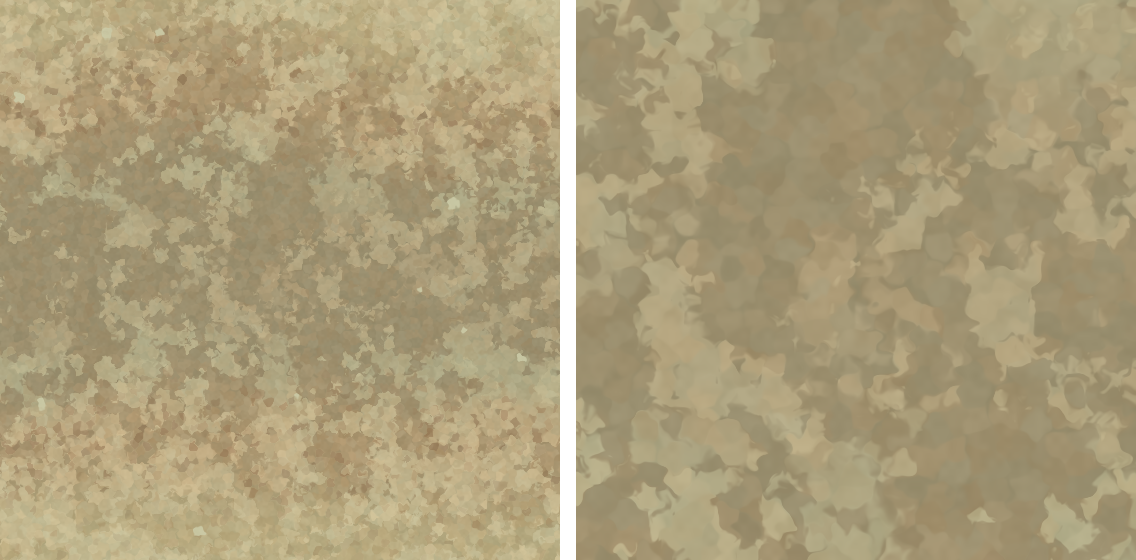
Left: the whole. Right: its middle third, enlarged.
Write a three.js fragment shader that draws this texture.

```glsl
// Weathered plaster: a dark olive band between ochre and pale sand bands,
// covered with ragged lighter flakes (thresholded fractal noise), soft dabs
// of pigment (blended Voronoi cells) and a few scattered pale chips.

varying vec2 vUv;

// Ground colours, from the middle of the canvas to its top and bottom
const vec3 OLIVE = vec3(0.613, 0.560, 0.428);
const vec3 OCHRE = vec3(0.672, 0.588, 0.438);
const vec3 SAND  = vec3(0.728, 0.676, 0.508);
// Flake colours
const vec3 TAN   = vec3(0.685, 0.624, 0.483);
const vec3 SAGE  = vec3(0.705, 0.690, 0.545);
const vec3 PEACH = vec3(0.765, 0.682, 0.522);
const vec3 CREAM = vec3(0.780, 0.742, 0.585);
const vec3 RUST  = vec3(0.585, 0.470, 0.345);
const vec3 CHIP  = vec3(0.800, 0.800, 0.660);
// Sizes, as repeats across the canvas
const float FLAKE_SCALE = 12.0;
const float DAB_SCALE   = 76.0;
const float CHIP_SCALE  = 9.0;
const float GRAIN_SCALE = 210.0;
// Strengths
const float BAND_WAVE   = 0.42;
const float EDGE_JITTER = 0.007;
const float FLAKE_EDGE  = 0.022;
const float DAB_TONE    = 0.060;
const float GRAIN_TONE  = 0.022;
const float CHIP_CHANCE = 0.13;

vec3 hash3(vec2 p) {
  vec3 q = fract(p.xyx * vec3(0.1031, 0.1030, 0.0973));
  q += dot(q, q.yxz + 33.33);
  return fract((q.xxy + q.yzz) * q.zyx);
}

float noise(vec2 p) {
  vec2 i = floor(p), f = fract(p);
  f = f * f * (3.0 - 2.0 * f);
  float low  = mix(hash3(i).x, hash3(i + vec2(1.0, 0.0)).x, f.x);
  float high = mix(hash3(i + vec2(0.0, 1.0)).x, hash3(i + 1.0).x, f.x);
  return mix(low, high, f.y);
}

float fbm(vec2 p) {
  float sum = 0.0, total = 0.0, amp = 1.0;
  for (int i = 0; i < 5; i++) {
    sum += amp * noise(p);
    total += amp;
    amp *= 0.58;
    p = p * 2.03 + 17.3;
  }
  return sum / total;
}

// Random values per Voronoi cell, softly blended at the borders
vec3 dabs(vec2 p) {
  vec2 cell = floor(p);
  vec3 sum = vec3(0.0);
  float total = 0.0001;
  for (int y = -1; y <= 1; y++) {
    for (int x = -1; x <= 1; x++) {
      vec2 c = cell + vec2(float(x), float(y));
      vec2 d = c + hash3(c).xy - p;
      float w = exp(-14.0 * dot(d, d));
      sum += w * hash3(c + 157.0);
      total += w;
    }
  }
  return sum / total;
}

// Coverage by sparse chips with uneven outlines
float chips(vec2 p) {
  vec2 cell = floor(p);
  vec3 r = hash3(cell + 71.0);
  vec2 d = p - cell - mix(vec2(0.2), vec2(0.8), r.xy);
  float size = mix(0.04, 0.10, r.z) + 0.05 * (noise(p * 9.0) - 0.5);
  float present = step(hash3(cell + 303.0).x, CHIP_CHANCE);
  return present * (1.0 - smoothstep(size - 0.015, size + 0.015, length(d)));
}

float flakes(float field, float threshold) {
  return smoothstep(threshold - FLAKE_EDGE, threshold + FLAKE_EDGE, field);
}

void main() {
  // Roughened position gives the flakes their crumbling outlines
  vec2 rough = vec2(noise(vUv * 150.0), noise(vUv * 150.0 + 91.0)) - 0.5;
  vec2 p = vUv + EDGE_JITTER * rough;
  vec3 dab = dabs(p * DAB_SCALE);

  // Distance from the dark middle, with wavering bands
  float wave = fbm(vUv * 3.0 + 5.0) - 0.5;
  float d = abs(vUv.y - 0.51) * 2.0 + BAND_WAVE * wave;
  float warm = smoothstep(0.28, 0.60, d);
  float outer = smoothstep(0.62, 0.98, d);
  float rusty = warm * (1.0 - 0.8 * outer);
  float sage = smoothstep(0.12, 0.32, d) * (1.0 - smoothstep(0.42, 0.58, d));

  // Ground, then broad flakes, then smaller and paler ones
  vec3 color = mix(mix(OLIVE, OCHRE, warm), SAND, outer);
  float hue = smoothstep(0.35, 0.65, noise(vUv * 7.0 + 40.0));
  vec3 coolFlake = mix(TAN, SAGE, clamp(0.75 * sage + 0.35 * hue, 0.0, 1.0));
  vec3 warmFlake = mix(PEACH, CREAM, clamp(0.7 * outer + 0.4 * hue, 0.0, 1.0));
  vec3 flake = mix(coolFlake, warmFlake, warm);
  float bias = 0.10 * (dab.x - 0.5);
  float broad = flakes(fbm(p * FLAKE_SCALE) + bias, 0.575 - 0.055 * warm - 0.02 * sage);
  float small = flakes(fbm(p * FLAKE_SCALE * 1.7 + 63.0) + bias, 0.615 - 0.05 * warm);
  color = mix(color, flake, 0.78 * broad);
  color = mix(color, mix(flake, CREAM, 0.35), 0.8 * small);

  // Rusty dabs, tonal mottling, fine grain and chips
  float rust = smoothstep(0.70, 0.92, dab.z) * mix(0.08, 0.55, rusty);
  color = mix(color, RUST, rust * (1.0 - 0.5 * small));
  color += DAB_TONE * (dab.y - 0.5) * mix(0.7, 1.1, warm);
  color += 0.025 * (dab.x - 0.5) * vec3(1.0, -0.2, -0.8);
  color += GRAIN_TONE * (noise(vUv * GRAIN_SCALE) - 0.5);
  color = mix(color, CHIP, 0.85 * chips(p * CHIP_SCALE));
  gl_FragColor = vec4(color, 1.0);
}
```
